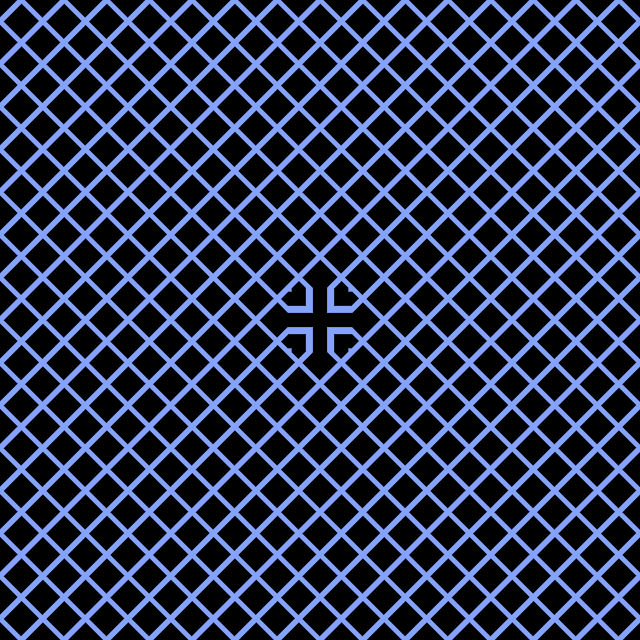
This pattern is drawn by a WebGL 1 fragment shader. Its source:

```glsl
precision highp float;
// A diagonal blue lattice on black with a small cross cut from its middle.
// Two folded line families form the lattice; mirrored box masks clear the
// cross and add the four corner brackets with their notches.
uniform vec2 u_resolution;

// Coverage of a shape from its signed distance, negative inside.
float cover(float dist, float pixel) {
  return 1.0 - smoothstep(-0.6 * pixel, 0.6 * pixel, dist);
}

void main() {
  float size = min(u_resolution.x, u_resolution.y);
  // Fifteen cells across, origin at the centre of the canvas.
  vec2 cell = (gl_FragCoord.xy - 0.5 * u_resolution) * 15.0 / size;
  float pixel = 15.0 / size;

  // Lattice: falling lines are a little thinner than rising ones.
  vec2 diagonal = vec2(cell.x + cell.y, cell.x - cell.y);
  vec2 lineDist = abs(fract(diagonal) - 0.5) - vec2(0.081, 0.094);
  float lattice = cover(min(lineDist.x, lineDist.y) * 0.7071, pixel);

  // Cross: clear two short arms through the centre.
  vec2 fold = abs(cell);
  float near = min(fold.x, fold.y);
  float far = max(fold.x, fold.y);
  float arms = cover(max(near - 0.167, far - 0.84), pixel);

  // Brackets: L-shaped bars beside the arms, cut along the lattice.
  float bars = max(abs(near - 0.25) - 0.083, (far - near - 0.585) * 0.7071);
  float brackets = cover(max(bars, far - 0.84), pixel);

  // Notches: small squares at the outer corners of the brackets.
  vec2 corner = abs(fold - 0.71) - 0.045;
  float notches = cover(max(corner.x, corner.y), pixel);

  float ink = max(lattice * (1.0 - arms), max(brackets, notches));
  gl_FragColor = vec4(vec3(0.52, 0.64, 0.99) * ink, 1.0);
}
```
